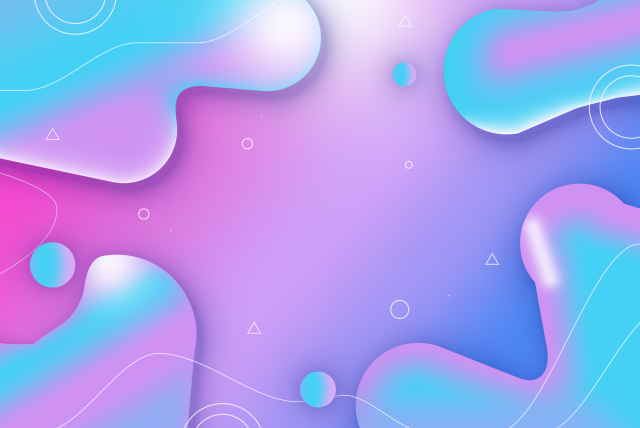
A Shadertoy shader for this background:

```glsl
// Glossy liquid blobs, small spheres and thin white ornaments on a diagonal pink-to-blue gradient.
// Blobs are tapered capsules joined with round fillets; their distance drives edge, rim and shadow.
// Coordinates are in canvas heights, measured from the top left with y running down.

const vec3 CYAN = vec3(.27, .82, .96);
const vec3 VIOLET = vec3(.81, .57, .95);
const vec3 PERIWINKLE = vec3(.57, .68, .96);
const vec3 WHITE = vec3(.98, .97, 1.);

float capsule(vec2 p, vec2 a, float ra, vec2 b, float rb) {
    vec2 ab = b - a;
    float h = clamp(dot(p - a, ab) / dot(ab, ab), 0., 1.);
    return length(p - a - ab * h) - mix(ra, rb, h);
}

// Union with a circular fillet of radius k
float join(float a, float b, float k) {
    return max(k, min(a, b)) - length(max(k - vec2(a, b), 0.));
}

float cover(float d) {
    float px = 1. / iResolution.y;
    return 1. - smoothstep(-.7 * px, .7 * px, d);
}

// Thin line along the zero set of g
float stroke(float g) {
    float slope = length(vec2(dFdx(g), dFdy(g))) * iResolution.y;
    return cover(abs(g) / max(slope, .001) - .0009);
}

float glow(vec2 p, vec2 centre, float size) {
    vec2 q = (p - centre) / size;
    return exp(-dot(q, q));
}

float topLeft(vec2 p) {
    float upper = capsule(p, vec2(.625, .088), .125, vec2(-.195, .02), .125);
    float lower = capsule(p, vec2(.289, .303), .125, vec2(-.04, .234), .125);
    return join(upper, lower, .09);
}

float topRight(vec2 p) {
    float head = capsule(p, vec2(1.184, .166), .148, vec2(1.367, .133), .105);
    float tail = capsule(p, vec2(1.367, .133), .105, vec2(1.562, .074), .141);
    return join(head, tail, .02);
}

float bottomLeft(vec2 p) {
    float hill = capsule(p, vec2(.273, .781), .186, vec2(.219, 1.016), .219);
    float foot = capsule(p, vec2(-.078, .918), .117, vec2(.117, .898), .107);
    float notch = length(p - vec2(.062, .648)) - .137;
    return -join(-min(hill, foot), notch, .05);
}

float bottomRight(vec2 p) {
    float wave = capsule(p, vec2(.977, .947), .146, vec2(1.25, 1.055), .146);
    float crest = capsule(p, vec2(1.354, .568), .139, vec2(1.543, .781), .312);
    return join(wave, crest, .09);
}

// Drop shadow, then the filled shape
vec3 layer(vec3 base, float d, float shadow, vec3 fill) {
    base *= 1. - vec3(.3, .28, .15) * exp(-max(shadow, 0.) / .03);
    return mix(base, fill, cover(d));
}

vec3 background(vec2 p) {
    float u = dot(p, vec2(.77, .64));
    vec3 c = mix(vec3(.97, .29, .82), vec3(.88, .47, .88), smoothstep(.28, .64, u));
    c = mix(c, vec3(.81, .62, .97), smoothstep(.56, .92, u));
    c = mix(c, vec3(.64, .59, .96), smoothstep(.92, 1.18, u));
    c = mix(c, vec3(.31, .53, .96), smoothstep(1.15, 1.45, u));
    return mix(c, WHITE, glow(p, vec2(.79, -.01), .26));
}

void mainImage(out vec4 fragColor, in vec2 fragCoord) {
    vec2 p = vec2(fragCoord.x, iResolution.y - fragCoord.y) / iResolution.y;
    vec2 s = p - vec2(.012, .016);
    vec3 col = background(p);

    // Top left blob: cyan to violet, with a bright rim and lobe
    float d = topLeft(p), u = p.y + .45 * p.x;
    vec3 fill = mix(vec3(.45, .75, .94), CYAN, smoothstep(0., .22, u));
    fill = mix(fill, VIOLET, smoothstep(.24, .39, u));
    fill = mix(fill, mix(CYAN, WHITE, smoothstep(.22, .36, p.y)), .85 * exp(min(d, 0.) / .022));
    fill = mix(fill, WHITE, glow(p, vec2(.67, .06), .14));
    col = layer(col, d, topLeft(s), fill);

    // Top right blob: violet band between cyan sides
    d = topRight(p); u = p.y + .25 * p.x;
    fill = mix(CYAN, VIOLET, glow(vec2(u, 0), vec2(.42, 0), .075) * smoothstep(1.06, 1.2, p.x));
    fill = mix(fill, WHITE, smoothstep(.52, .6, u) * exp(min(d, 0.) / .03));
    col = layer(col, d, topRight(s), fill);

    // Bottom left blob: diagonal bands under a white cap
    d = bottomLeft(p); u = p.y + .6 * p.x;
    fill = mix(VIOLET, CYAN, smoothstep(.77, .88, u));
    fill = mix(fill, VIOLET, smoothstep(.88, 1.02, u));
    fill = mix(fill, PERIWINKLE, smoothstep(1.06, 1.2, u));
    fill = mix(fill, VIOLET, .6 * exp(min(d, 0.) / .02));
    fill = mix(fill, WHITE, glow(p, vec2(.255, .615), .085));
    col = layer(col, d, bottomLeft(s), fill);

    // Bottom right blob: violet rim, cyan core and a slim highlight
    d = bottomRight(p);
    fill = mix(VIOLET, CYAN, smoothstep(0., .14, -d + .12 * (p.y - .75)));
    fill = mix(fill, PERIWINKLE, .85 * smoothstep(.88, 1., p.y) * smoothstep(1.5, 1.3, p.x));
    float shine = capsule(p, vec2(1.245, .53), 0., vec2(1.285, .65), 0.);
    fill = mix(fill, WHITE, .8 * exp(-shine * shine / .0006));
    col = layer(col, d, bottomRight(s), fill);

    // Flowing lines
    float ink = stroke(p.y - .211 + .111 * smoothstep(.06, .32, p.x) + .129 * smoothstep(.46, .74, p.x));
    ink = max(ink, stroke(p.y - 1.008 + .182 * smoothstep(.1, .37, p.x) - .113 * smoothstep(.37, .7, p.x)
        + .016 * smoothstep(.68, .82, p.x) - .088 * smoothstep(.8, 1., p.x)));
    ink = max(ink, stroke(p.y - 1.01 + .44 * smoothstep(1.16, 1.495, p.x)));
    ink = max(ink, stroke(p.y - 1.01 + .293 * smoothstep(1.27, 1.56, p.x)));
    float bulge = (p.y - .488) / (p.y < .488 ? .084 : .152);
    ink = max(ink, .7 * stroke(p.x - .133 * (1. - bulge * bulge)));

    // Rings and dots: centre, radius; large rings are doubled
    vec3 rings[11] = vec3[](vec3(.176, -.016, .096), vec3(1.475, .25, .098), vec3(.52, 1.041, .098),
        vec3(.578, .336, .012), vec3(.955, .385, .008), vec3(.336, .5, .012), vec3(.934, .723, .021),
        vec3(.611, .273, 0), vec3(1.016, .053, 0), vec3(.399, .539, 0), vec3(1.049, .691, 0));
    for (int i = 0; i < 11; i++) {
        float r = length(p - rings[i].xy);
        ink = max(ink, cover(abs(r - rings[i].z) - .0012));
        if (rings[i].z > .05) ink = max(ink, cover(abs(r - rings[i].z + .025) - .0012));
    }
    vec2 triangles[4] = vec2[](vec2(.123, .317), vec2(.947, .053), vec2(1.15, .609), vec2(.594, .77));
    for (int i = 0; i < 4; i++) {
        vec2 q = p - triangles[i];
        ink = max(ink, cover(abs(max(abs(q.x) * .866 - q.y * .5, q.y) - .0085) - .001));
    }
    col = mix(col, WHITE, .85 * ink);

    // Spheres shaded from cyan to violet
    vec3 spheres[3] = vec3[](vec3(.123, .619, .053), vec3(.743, .91, .042), vec3(.945, .174, .028));
    for (int i = 0; i < 3; i++) {
        vec2 q = (p - spheres[i].xy) / spheres[i].z;
        float r = length(q);
        fill = mix(CYAN, vec3(.83, .68, .97), smoothstep(-.2, 1., q.x + .25 * r * r));
        fill = mix(fill, PERIWINKLE, .5 * smoothstep(.4, 1., -q.x));
        d = (r - 1.) * spheres[i].z;
        col = layer(col, d, d + .015, fill);
    }
    fragColor = vec4(col, 1);
}
```
